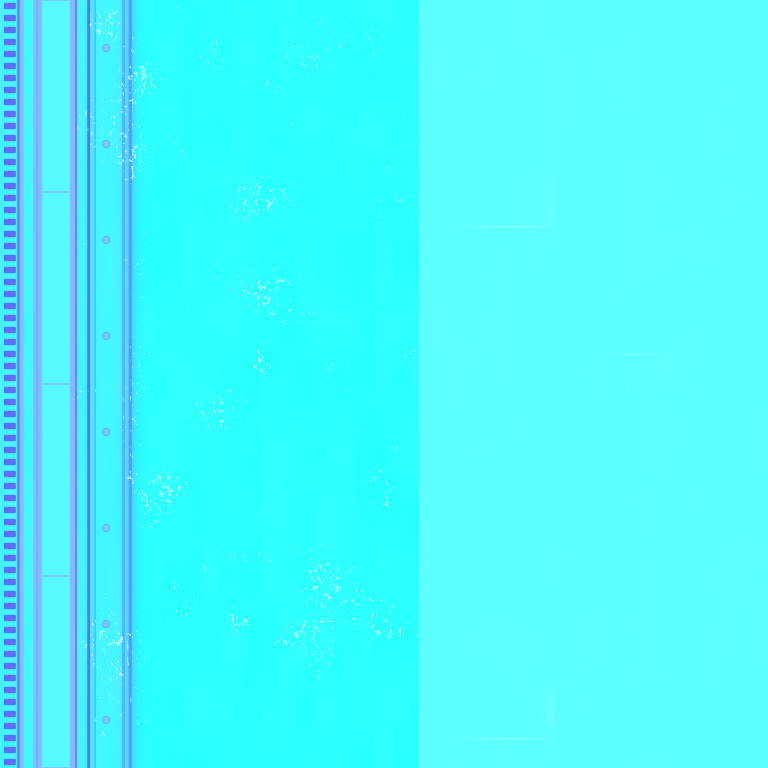
This texture map is drawn by a WebGL 1 fragment shader. Its source:

```glsl
precision highp float;
// Worn cyan panel map: slotted trim, grooves and bolts at left, two flat fields at right.
uniform vec2 u_resolution;

float hash(vec2 p) {
  return fract(sin(dot(p, vec2(127.1, 311.7))) * 43758.5453);
}

float noise(vec2 p) {
  vec2 i = floor(p), f = fract(p);
  f = f * f * (3.0 - 2.0 * f);
  return mix(mix(hash(i), hash(i + vec2(1.0, 0.0)), f.x),
             mix(hash(i + vec2(0.0, 1.0)), hash(i + 1.0), f.x), f.y);
}

float fbm(vec2 p) {
  float sum = 0.0, amp = 0.5;
  for (int i = 0; i < 4; i++) {
    sum += amp * noise(p);
    p = p * 2.03 + 7.1;
    amp *= 0.5;
  }
  return sum;
}

// Soft-edged interval from a to b
float band(float x, float a, float b) {
  float e = 0.5 / u_resolution.x;
  return smoothstep(a - e, a + e, x) - smoothstep(b - e, b + e, x);
}

float roundBox(vec2 p, vec2 size, float r) {
  vec2 q = abs(p) - size + r;
  return length(max(q, 0.0)) + min(max(q.x, q.y), 0.0) - r;
}

float fill(float d) {
  return 1.0 - smoothstep(-0.6, 0.6, d * u_resolution.x);
}

float patchAt(vec2 p, vec2 center, vec2 size) {
  vec2 q = (p - center) / size;
  return exp(-dot(q, q));
}

// Where the paint is most worn
float wearMask(vec2 p) {
  float w = patchAt(p, vec2(0.335, 0.74), vec2(0.045, 0.03));
  w += patchAt(p, vec2(0.345, 0.62), vec2(0.04, 0.035));
  w += patchAt(p, vec2(0.34, 0.53), vec2(0.015, 0.022));
  w += patchAt(p, vec2(0.285, 0.466), vec2(0.035, 0.03));
  w += patchAt(p, vec2(0.414, 0.24), vec2(0.025, 0.05));
  w += patchAt(p, vec2(0.31, 0.193), vec2(0.02, 0.022));
  w += patchAt(p, vec2(0.384, 0.173), vec2(0.02, 0.015));
  w += patchAt(p, vec2(0.505, 0.18), vec2(0.025, 0.012));
  w += patchAt(p, vec2(0.19, 0.9), vec2(0.018, 0.02));
  w += patchAt(p, vec2(0.17, 0.785), vec2(0.02, 0.03));
  w += patchAt(p, vec2(0.14, 0.965), vec2(0.025, 0.02));
  w += patchAt(p, vec2(0.21, 0.36), vec2(0.04, 0.025));
  w += patchAt(p, vec2(0.535, 0.535), vec2(0.012, 0.012));
  return w;
}

void main() {
  vec2 p = gl_FragCoord.xy / u_resolution;
  vec3 violet = vec3(0.39, 0.43, 1.0), lavender = vec3(0.58, 0.68, 1.0);
  vec3 blue = vec3(0.35, 0.66, 1.0);

  // Flat fields with faint mottling
  float field = band(p.x, 0.172, 0.545), right = step(0.545, p.x);
  vec3 color = mix(vec3(0.26, 0.97, 1.0), vec3(0.17, 1.0, 1.0), field);
  color = mix(color, vec3(0.36, 1.0, 1.0), smoothstep(0.5448, 0.5458, p.x));
  color.r += (fbm(p * vec2(40.0, 12.0)) - 0.47) * mix(0.08, 0.02, right);

  // Slots along the left edge
  vec2 slot = vec2(p.x - 0.0128, (fract(p.y * 64.0) - 0.5) / 64.0);
  color = mix(color, violet, fill(roundBox(slot, vec2(0.0078, 0.0042), 0.0015)));

  // Raised rails and the framed panels between them
  color = mix(color, lavender, band(p.x, 0.0225, 0.0305) * 0.8);
  color = mix(color, violet, band(p.x, 0.0225, 0.0255) * 0.8);
  color = mix(color, lavender, band(p.x, 0.0435, 0.0545) * 0.85);
  color = mix(color, blue, band(p.x, 0.0475, 0.0492) * 0.6);
  color = mix(color, vec3(0.34, 0.98, 1.0), band(p.x, 0.0555, 0.091));
  float seam = abs(fract(p.y * 4.0 + 0.5) - 0.5) / 4.0;
  color = mix(color, lavender, fill(seam - 0.001) * band(p.x, 0.0545, 0.092) * 0.8);
  color = mix(color, lavender, band(p.x, 0.0915, 0.1005) * 0.85);
  color = mix(color, violet, band(p.x, 0.0978, 0.1) * 0.8);

  // Deep grooves with shaded shoulders
  color = mix(color, blue, 0.4 * exp(-abs(p.x - 0.116) * 260.0));
  color = mix(color, violet, band(p.x, 0.1137, 0.1172));
  color = mix(color, blue, band(p.x, 0.1225, 0.125) * 0.65);
  color = mix(color, blue, band(p.x, 0.159, 0.163) * 0.85);
  color = mix(color, blue, 0.65 * exp(-abs(p.x - 0.17) * 170.0));
  color = mix(color, violet, band(p.x, 0.1675, 0.1715) * 0.55);

  // Bolt heads
  float bolt = length(vec2(p.x - 0.138, (fract(p.y * 8.0) - 0.5) / 8.0));
  color = mix(color, vec3(0.48, 0.78, 1.0), fill(bolt - 0.0052));
  color = mix(color, blue, fill(abs(bolt - 0.0047) - 0.0007) * 0.7);

  // Chips and scratches
  float grain = fbm(p * vec2(330.0, 230.0));
  float stray = smoothstep(0.55, 0.75, fbm(p * 14.0 + 3.0)) * 0.5;
  float edgeWear = 0.4 * band(p.x, 0.1, 0.19) * smoothstep(0.45, 0.7, noise(p * vec2(30.0, 12.0)));
  float wear = min(wearMask(p) + stray + edgeWear, 1.0);
  float chips = smoothstep(0.72, 0.85, grain + 0.2 * wear) * smoothstep(0.05, 0.5, wear);
  color = mix(color, vec3(0.8, 1.0, 1.0), chips * 0.75 * (1.0 - right) * step(0.1, p.x));

  // Faint streaks on the right, repeating every two thirds of the height
  vec2 q = vec2(p.x, mod(p.y, 0.6667));
  float streak = patchAt(q, vec2(0.66, 0.038), vec2(0.04, 0.0012));
  streak += 0.5 * patchAt(q, vec2(0.715, 0.07), vec2(0.008, 0.03)) * noise(p * vec2(400.0, 60.0));
  streak += 0.5 * patchAt(q, vec2(0.83, 0.539), vec2(0.035, 0.0012));
  streak += 0.3 * patchAt(q, vec2(0.865, 0.522), vec2(0.015, 0.015)) * noise(p * vec2(300.0, 60.0));
  color = mix(color, vec3(0.75, 1.0, 1.0), min(streak, 1.0) * 0.6);

  gl_FragColor = vec4(clamp(color, 0.0, 1.0), 1.0);
}
```
